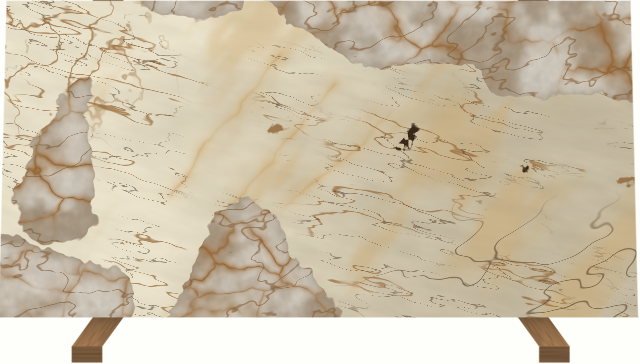
A Shadertoy shader for this texture:

```glsl
// A polished stone slab on two wooden feet against white: cream marble with
// fine slanted cracks and gold bands, broken by grey patches with rusty veins.
// Patches are noise-warped capsules; veins are noise contours and cell borders.

#define CREAM_LIGHT vec3(0.905, 0.875, 0.785)
#define CREAM_SHADE vec3(0.765, 0.725, 0.625)
#define GREY_LIGHT  vec3(0.80, 0.775, 0.73)
#define GREY_SHADE  vec3(0.65, 0.59, 0.51)
#define GOLD        vec3(0.79, 0.64, 0.40)
#define RUST        vec3(0.59, 0.41, 0.22)
#define DARK        vec3(0.33, 0.24, 0.15)
#define WOOD        vec3(0.62, 0.46, 0.31)
#define BACKDROP    vec3(0.995, 0.995, 0.985)
#define SLAB_BOTTOM 0.128
#define CRACK_ANGLE -0.24
#define EDGE_ROUGH  0.055

float hash(vec2 p) {
    vec3 q = fract(vec3(p.xyx) * 0.1031);
    q += dot(q, q.yzx + 33.33);
    return fract((q.x + q.y) * q.z);
}

float noise(vec2 p) {
    vec2 i = floor(p), f = fract(p);
    f = f * f * f * (f * (f * 6.0 - 15.0) + 10.0);
    vec2 e = vec2(0.0, 1.0);
    return mix(mix(hash(i), hash(i + e.yx), f.x),
               mix(hash(i + e.xy), hash(i + e.yy), f.x), f.y);
}

float fbm(vec2 p) {
    float sum = 0.0, amp = 0.533;
    for (int i = 0; i < 4; i++) {
        sum += amp * noise(p);
        p = mat2(1.6, 1.2, -1.2, 1.6) * p + 17.3;
        amp *= 0.5;
    }
    return sum;
}

vec2 warp(vec2 p) { return vec2(fbm(p), fbm(p + 41.7)) - 0.5; }

// Coordinates along and across a direction
vec2 turn(vec2 p, float a) {
    vec2 d = vec2(cos(a), sin(a));
    return vec2(dot(p, d), dot(p, vec2(-d.y, d.x)));
}

float vein(vec2 p, float width) {
    return 1.0 - smoothstep(0.0, width, abs(fbm(p) - 0.5));
}

// Zero on the borders between random cells
float cellBorder(vec2 p) {
    vec2 cell = floor(p), near = vec2(9.0);
    for (int y = -1; y <= 1; y++)
    for (int x = -1; x <= 1; x++) {
        vec2 c = cell + vec2(x, y);
        float d = length(c + vec2(hash(c), hash(c + 71.0)) - p);
        near = d < near.x ? vec2(d, near.x) : vec2(near.x, min(near.y, d));
    }
    return near.y - near.x;
}

// Capsule with a different radius at each end
float taper(vec2 p, vec2 a, vec2 b, float ra, float rb) {
    vec2 d = b - a;
    float h = clamp(dot(p - a, d) / dot(d, d), 0.0, 1.0);
    return length(p - a - h * d) - mix(ra, rb, h);
}

float greyPatches(vec2 p) {
    p += EDGE_ROUGH * warp(p * 13.0) + 0.012 * (vec2(noise(p * 60.0), noise(p * 60.0 + 9.0)) - 0.5);
    float depth = -0.04 + 0.22 * smoothstep(0.6, 1.05, p.x) + 0.09 * smoothstep(1.29, 1.36, p.x);
    float d = 1.0 - depth - p.y;
    d = min(d, taper(p, vec2(0.45, 1.02), vec2(0.59, 1.02), 0.07, 0.07));
    d = min(d, taper(p, vec2(0.22, 0.77), vec2(0.155, 0.45), 0.025, 0.115));
    d = min(d, taper(p, vec2(0.0, 0.23), vec2(0.28, 0.17), 0.13, 0.10));
    return min(d, taper(p, vec2(0.67, 0.35), vec2(0.69, 0.13), 0.095, 0.24));
}

vec3 creamStone(vec2 p) {
    float shade = smoothstep(0.25, 1.6, p.x + 0.9 * (fbm(p * 3.0) - 0.5) - 0.2 * (p.y - 0.5));
    vec3 col = mix(CREAM_LIGHT, CREAM_SHADE, shade);
    col += 0.07 * (fbm(turn(p, CRACK_ANGLE) * vec2(9.0, 28.0)) - 0.5);
    col = mix(col, GOLD, 0.4 * smoothstep(0.52, 0.78, fbm(turn(p, 0.9) * vec2(2.5, 7.0) + 5.0)));
    // Gold diagonal bands
    vec2 w = p + 0.05 * warp(p * 9.0);
    for (int i = 0; i < 3; i++) {
        float k = float(i);
        vec2 a = vec2(0.47 + 0.16 * k, 0.46 - 0.02 * k);
        float d = taper(w, a, a + vec2(0.29, 0.38 - 0.06 * k), 0.0, 0.0);
        float strength = 0.3 + 0.6 * noise(p * 14.0 + k);
        col = mix(col, GOLD, strength * (0.55 * exp(-d * 55.0) + 0.4 * exp(-d * 260.0)));
    }
    // Fine slanted cracks, long broken cracks and the crackled corner
    vec2 q = turn(p + 0.02 * warp(p * 7.0), CRACK_ANGLE);
    float broken = smoothstep(0.43, 0.62, fbm(p * 5.0 + 3.0));
    col = mix(col, RUST, 0.75 * broken * vein(q * vec2(3.2, 15.0), 0.018));
    col = mix(col, DARK, 0.55 * broken * vein(q * vec2(5.0, 24.0) + 30.0, 0.014));
    float low = smoothstep(0.85, 1.2, p.x) * smoothstep(0.5, 0.3, p.y);
    col = mix(col, DARK, 0.6 * low * vein(turn(p, 0.35) * vec2(2.0, 4.5) + 12.0, 0.006));
    float corner = smoothstep(0.45, 0.1, length((p - vec2(0.12, 0.87)) * vec2(1.0, 1.3)));
    col = mix(col, RUST, 0.75 * corner * vein(p * 9.0 + 8.0, 0.025));
    return col;
}

vec3 greyStone(vec2 p, float inside) {
    vec3 col = mix(GREY_SHADE, GREY_LIGHT, smoothstep(0.3, 0.62, fbm(p * 8.0 + 2.0)));
    col += 0.1 * (fbm(p * 38.0) - 0.5);
    col = mix(col, GREY_SHADE * 0.95, 0.6 * exp(-inside * 60.0));
    float border = cellBorder(turn(p + 0.11 * warp(p * 8.0), 0.35) * vec2(6.0, 8.5));
    float strength = smoothstep(0.25, 0.65, fbm(p * 6.0 + 20.0));
    col = mix(col, RUST, strength * (0.65 * exp(-border * 7.0) + 0.4 * exp(-border * 26.0)));
    col = mix(col, RUST * 0.85, 0.6 * vein(turn(p, 0.3) * vec2(6.0, 12.0) + 6.0, 0.022));
    return col;
}

// Dark mineral specks with ragged outlines
vec3 addSpecks(vec3 col, vec2 p, float aa) {
    vec2 w = p + 0.035 * warp(p * 40.0);
    float black = min(taper(w, vec2(1.10, 0.585), vec2(1.13, 0.64), 0.009, 0.014),
                      taper(w, vec2(1.44, 0.537), vec2(1.45, 0.542), 0.008, 0.007));
    float brown = min(taper(w, vec2(0.74, 0.638), vec2(0.77, 0.645), 0.008, 0.012),
                      taper(w, vec2(1.71, 0.50), vec2(1.74, 0.50), 0.008, 0.008));
    col = mix(col, RUST * 0.95, 0.8 * smoothstep(aa, -aa, brown));
    return mix(col, DARK * 0.65, smoothstep(aa, -aa, black) * smoothstep(0.25, 0.5, noise(p * 95.0)));
}

vec3 addFeet(vec3 col, vec2 p, float aa) {
    float t = clamp((p.y - 0.048) / (SLAB_BOTTOM - 0.048), 0.0, 1.0);
    float x = abs(p.x - 0.881) - mix(0.642, 0.584, t);
    float mask = smoothstep(aa, -aa, abs(x) - 0.042) * smoothstep(-aa, aa, p.y - 0.004);
    float front = smoothstep(aa, -aa, p.y - 0.048);
    vec3 wood = WOOD * mix(1.0 - 0.25 * t, 0.72, front);
    wood *= 0.92 + 0.16 * noise(mix(vec2(x * 160.0, t * 3.0), p * vec2(12.0, 180.0), front));
    return mix(col, wood, mask);
}

void mainImage(out vec4 fragColor, in vec2 fragCoord) {
    vec2 p = fragCoord / iResolution.y;
    float aa = 1.0 / iResolution.y;
    vec3 col = addFeet(BACKDROP, p, aa);

    float patchDist = greyPatches(p);
    vec3 stone = mix(creamStone(p), greyStone(p, max(-patchDist, 0.0)),
                     smoothstep(0.003, -0.003, patchDist));
    stone = addSpecks(stone, p, 1.5 * aa);

    // Slab outline, slightly narrower at the top
    float rise = (p.y - SLAB_BOTTOM) / (1.0 - SLAB_BOTTOM);
    float outline = max(abs(p.x - 0.875) - 0.878 + 0.021 * rise,
                        max(SLAB_BOTTOM - p.y, p.y - 0.998));
    fragColor = vec4(mix(col, stone, smoothstep(aa, -aa, outline)), 1.0);
}
```
